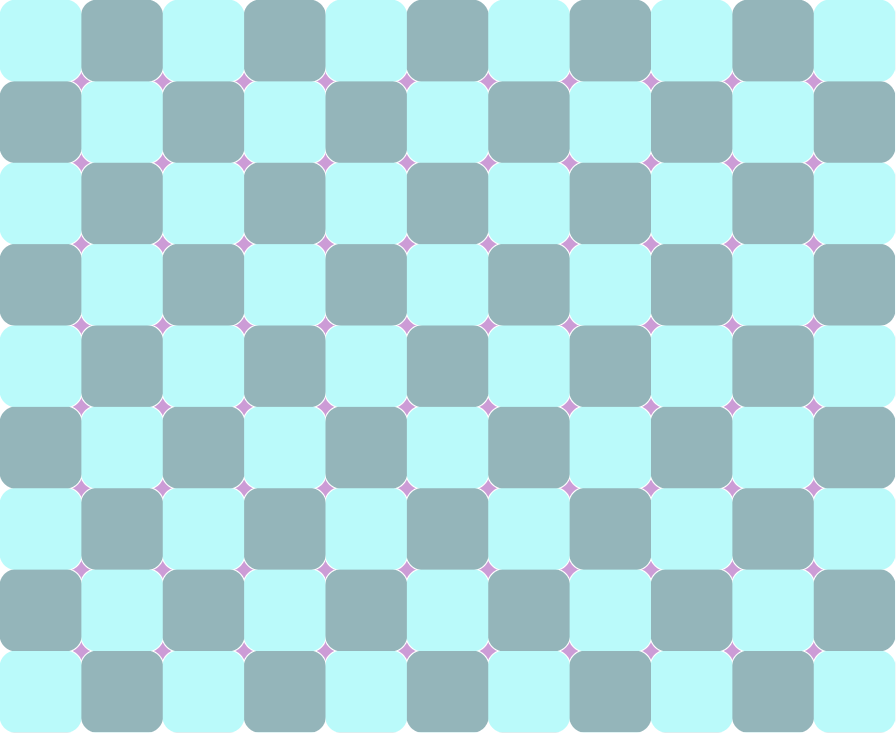
A WebGL 1 fragment shader for this pattern:

```glsl
precision highp float;
// Checkerboard of rounded tiles, 11 by 9, with white-rimmed lilac stars at the joints.

uniform vec2 u_resolution;

// Signed distance to the nearest tile boundary per axis, positive in even tiles.
vec2 stripeDistance(vec2 p) {
  return abs(mod(p - 0.5, 2.0) - 1.0) - 0.5;
}

// Distance outside the rounded corners of the current tile.
float cornerDistance(vec2 p, float radius) {
  vec2 q = abs(fract(p) - 0.5) - 0.5 + radius;
  return length(max(q, 0.0)) - radius;
}

void main() {
  const vec2 tiles = vec2(11.0, 9.0);
  const vec3 white = vec3(1.0);

  // Tile units, counted from the top left; a sliver stays free at right and bottom.
  float tileSize = u_resolution.x * 46.5 / 512.0;
  float pixel = 1.0 / tileSize;
  vec2 p = vec2(gl_FragCoord.x, u_resolution.y - gl_FragCoord.y) / tileSize;

  // Smoothed checker of cyan and grey.
  vec2 stripes = clamp(2.0 * stripeDistance(p) / pixel, -1.0, 1.0);
  float checker = 0.5 + 0.5 * stripes.x * stripes.y;
  vec3 color = mix(vec3(0.58, 0.71, 0.73), vec3(0.73, 0.98, 0.98), checker);

  // Joints are lilac inside the grid and white along its border.
  vec2 joint = floor(p + 0.5);
  vec2 interior = step(0.5, joint) * step(joint, tiles - 0.5);
  vec3 jointColor = mix(white, vec3(0.80, 0.61, 0.84), interior.x * interior.y);

  // White rim between each rounded corner and the joint.
  float d = cornerDistance(p, 0.2);
  vec3 gap = mix(white, jointColor, clamp((d - 0.014) / pixel, 0.0, 1.0));
  color = mix(color, gap, clamp(d / pixel, 0.0, 1.0));

  // White margin outside the grid.
  vec2 inside = clamp((tiles - p) / pixel + 0.5, 0.0, 1.0);
  color = mix(white, color, inside.x * inside.y);

  gl_FragColor = vec4(color, 1.0);
}
```
